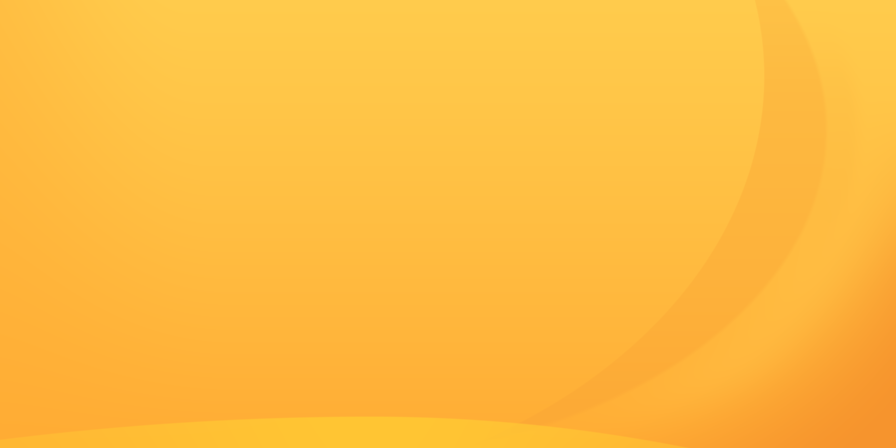
Reproduce this background procedurally as a WebGL 1 fragment shader.

```glsl
precision highp float;
// Warm amber backdrop with a curved translucent ribbon, a shaded corner and a low golden hill.
uniform vec2 u_resolution;

#define TOP_COLOR vec3(1.0, 0.797, 0.298)
#define BASE_COLOR vec3(1.0, 0.672, 0.202)
#define RIBBON_COLOR vec3(0.98, 0.65, 0.21)
#define CORNER_COLOR vec3(0.965, 0.58, 0.175)
#define GLOW_COLOR vec3(1.0, 0.76, 0.28)
#define HILL_COLOR vec3(1.0, 0.79, 0.2)
#define LEFT_SHADE 0.38
#define RIBBON_OPACITY 0.4
#define HILL_PEAK vec2(0.83, 0.07)

// Approximate signed distance to an axis-aligned ellipse, negative inside.
float ellipseDistance(vec2 p, vec2 center, vec2 radii) {
  vec2 q = p - center;
  float k = length(q / radii);
  return k * (k - 1.0) / max(length(q / (radii * radii)), 0.001);
}

// Smooth coverage of the region where the distance is negative.
float coverage(float d, float softness) {
  return 1.0 - smoothstep(-softness, softness, d);
}

void main() {
  // The canvas spans 2 units across and 1 unit up.
  vec2 p = gl_FragCoord.xy / u_resolution * vec2(2.0, 1.0);
  float pixel = 1.0 / u_resolution.y;

  // Vertical gradient, deeper towards the left side
  vec3 color = mix(BASE_COLOR, TOP_COLOR, p.y * (1.28 - 0.28 * p.y));
  float leftFade = 1.0 - smoothstep(-0.1, 0.48, p.x + 0.12 * (p.y - 0.5));
  color = mix(color, BASE_COLOR, LEFT_SHADE * 1.3 * leftFade);

  // Two ellipses bound the ribbon
  float outer = ellipseDistance(p, vec2(0.406, 0.83), vec2(1.3, 0.95));
  float inner = ellipseDistance(p, vec2(0.695, 0.71), vec2(1.15, 0.74));
  float beyondOuter = 1.0 - coverage(outer, pixel);
  float beyondInner = 1.0 - coverage(inner, 0.006);

  // Shaded lower right corner and the soft glow along the ribbon
  float lowFade = 1.0 - smoothstep(0.35, 0.8, p.y);
  float shade = smoothstep(0.03, 0.4, inner) * lowFade;
  float glowOffset = (inner - 0.08) / 0.07;
  float glow = exp(-glowOffset * glowOffset) * lowFade * smoothstep(0.0, 0.2, p.y);
  vec3 side = mix(color, CORNER_COLOR, shade);
  side = mix(side, GLOW_COLOR, 0.35 * glow);

  // Faint veil beside the upper ribbon
  float veil = coverage(inner - 0.07, 0.025) * smoothstep(0.35, 0.6, p.y);
  side = mix(side, RIBBON_COLOR, 0.14 * veil * (1.0 - smoothstep(0.75, 1.0, p.y)));

  // Ribbon, fading at the top and denser near its tail
  float opacity = RIBBON_OPACITY + 0.15 * (1.0 - smoothstep(0.0, 0.4, p.y));
  opacity *= 1.0 - 0.3 * smoothstep(0.75, 1.0, p.y);
  vec3 ribbon = mix(color, RIBBON_COLOR, opacity);
  vec3 sweep = mix(ribbon, side, beyondInner);
  color = mix(color, sweep, beyondOuter);

  // Golden hill, steeper on its right slope
  float fromPeak = p.x - HILL_PEAK.x;
  float slope = fromPeak < 0.0 ? 0.075 : 0.14;
  float hill = coverage(p.y - HILL_PEAK.y + slope * fromPeak * fromPeak, pixel);
  float hillLight = 0.35 + 0.5 * exp(-3.0 * fromPeak * fromPeak);
  color = mix(color, HILL_COLOR, hill * hillLight);

  gl_FragColor = vec4(color, 1.0);
}
```
